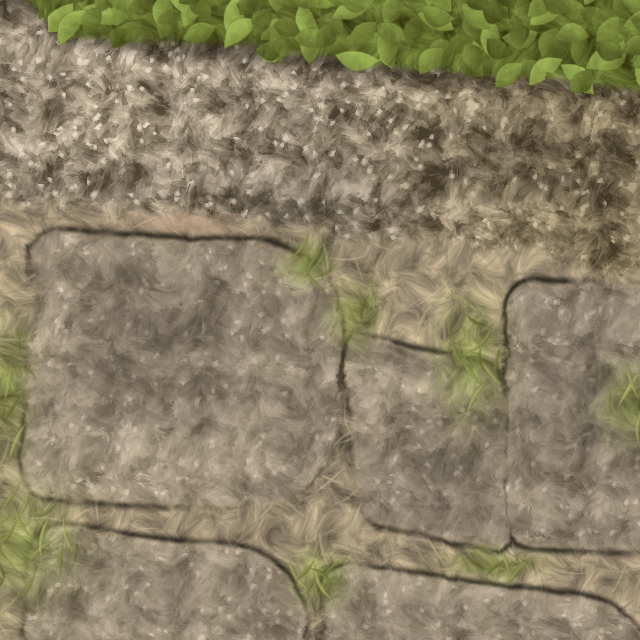
This texture is drawn by a Shadertoy shader. Its source:

```glsl
// Weathered paving stones below a rough kerb, with grassy joints and a leafy top edge.
#define LEAF_SCALE 23.0
#define BLADE_SCALE 28.0
#define STRAW_SCALE 24.0
#define MOTTLE_SCALE 30.0
#define GRAIN_SCALE 90.0
#define SEAM_WIDTH 0.006
#define STONE_DARK vec3(0.39, 0.35, 0.285)
#define STONE_LIGHT vec3(0.75, 0.69, 0.60)
#define SOIL vec3(0.61, 0.55, 0.45)
#define STRAW vec3(0.77, 0.70, 0.58)
#define GREEN_DARK vec3(0.27, 0.29, 0.10)
#define GREEN_LIGHT vec3(0.58, 0.66, 0.31)
vec2 hash2(vec2 p) {
  return fract(sin(vec2(dot(p, vec2(127.1, 311.7)), dot(p, vec2(269.5, 183.3)))) * 43758.5);
}
mat2 turn(float a) { return mat2(cos(a), -sin(a), sin(a), cos(a)); }
// Layered, self-warped sines, roughly -1 to 1
float sines(vec2 p) {
  float sum = 0.0, amp = 0.5;
  for (int i = 0; i < 5; i++) {
    p = turn(0.65) * p + 0.65 * sin(p.yx + float(i) * 1.7);
    sum += amp * sin(p.x) * cos(p.y);
    p *= 1.85;
    amp *= 0.7;
  }
  return sum;
}
// Cellular noise: nearest distance and that cell's random value
vec2 cells(vec2 p) {
  vec2 best = vec2(9.0, 0.0);
  for (int k = 0; k < 9; k++) {
    vec2 c = floor(p) + vec2(k % 3 - 1, k / 3 - 1);
    float d = length(p - c - hash2(c));
    if (d < best.x) best = vec2(d, hash2(c + 7.3).x);
  }
  return best;
}
// Scattered pointed slivers: coverage, tone, centre
vec4 scatter(vec2 p, float len, float wid, float heading, float spread) {
  vec4 hit = vec4(0.0);
  for (int n = 0; n < 9; n++) {
    vec2 c = floor(p) + vec2(n % 3 - 1, n / 3 - 1), h = hash2(c), k = hash2(c + 3.7);
    vec2 q = turn(heading + (k.x - 0.5) * spread) * (p - c - h);
    float t = q.x / (len * (0.6 + 0.4 * k.y));
    q.y += (h.x - 0.5) * 0.5 * len * t * t;
    float m = smoothstep(-0.05, 0.05, wid * (1.0 - t * t) - abs(q.y));
    hit.xy = mix(hit.xy, vec2(1.0, k.y + 0.3 * clamp(q.y / wid, -1.0, 1.0)), m);
    if (m > 0.02) hit.zw = c + h;
  }
  return hit;
}
// Rounded slab with sloping sides; right corners may be rounder
float slab(vec2 p, vec2 centre, vec2 halfSize, vec2 shear, vec2 radii) {
  vec2 q = p - centre;
  q += shear * q.yx;
  float r = mix(radii.x, radii.y, smoothstep(-0.1, 0.1, q.x));
  vec2 e = abs(q) - halfSize + r;
  return length(max(e, 0.0)) + min(max(e.x, e.y), 0.0) - r;
}
float paving(vec2 p) {
  float d = slab(p, vec2(0.288, 0.421), vec2(0.243, 0.208), vec2(-0.03, 0.05), vec2(0.04, 0.14));
  d = min(d, slab(p, vec2(0.67, 0.31), vec2(0.118, 0.142), vec2(0.06, 0.22), vec2(0.03)));
  d = min(d, slab(p, vec2(0.925, 0.35), vec2(0.13, 0.205), vec2(0.0, 0.08), vec2(0.04)));
  d = min(d, slab(p, vec2(0.26, 0.015), vec2(0.215, 0.142), vec2(0.0, 0.12), vec2(0.07, 0.1)));
  return min(d, slab(p, vec2(0.76, -0.06), vec2(0.25, 0.148), vec2(0.0, 0.12), vec2(0.04, 0.1)));
}
float blob(vec2 p, vec4 b) {
  vec2 q = (p - b.xy) / b.zw;
  return exp(-dot(q, q));
}
// Where grass grows: centre and radii of each tuft
float grassField(vec2 p) {
  vec4 tufts[8] = vec4[8](vec4(0.01, 0.39, 0.033, 0.10), vec4(0.03, 0.15, 0.08, 0.08),
    vec4(0.555, 0.51, 0.036, 0.045), vec4(0.735, 0.44, 0.045, 0.085),
    vec4(0.985, 0.37, 0.036, 0.05), vec4(0.77, 0.12, 0.07, 0.02),
    vec4(0.50, 0.10, 0.04, 0.04), vec4(0.48, 0.59, 0.035, 0.03));
  float g = 0.0;
  for (int i = 0; i < 8; i++) g = max(g, blob(p, tufts[i]));
  return g;
}
// Broad stains (first five) and bleached patches (the rest)
float weathering(vec2 p) {
  vec4 patches[10] = vec4[10](vec4(0.24, 0.47, 0.14, 0.11), vec4(0.9, 0.37, 0.12, 0.14),
    vec4(0.68, 0.26, 0.08, 0.08), vec4(0.93, 0.74, 0.22, 0.12), vec4(0.5, 0.68, 0.13, 0.06),
    vec4(0.18, 0.24, 0.2, 0.05), vec4(0.06, 0.5, 0.05, 0.12), vec4(0.59, 0.34, 0.035, 0.06),
    vec4(0.18, 0.83, 0.16, 0.08), vec4(0.79, 0.64, 0.06, 0.03));
  float w = 0.0;
  for (int i = 0; i < 10; i++) w += (i < 5 ? -0.17 : 0.13) * blob(p, patches[i]);
  return w;
}
void mainImage(out vec4 fragColor, in vec2 fragCoord) {
  vec2 p = fragCoord / iResolution.xy;
  float mottle = sines(p * MOTTLE_SCALE), broad = sines(p * 9.0 + 4.0), curl = sines(p * 60.0 + 11.0);
  vec2 grain = cells(p * GRAIN_SCALE + 0.6 * mottle), lump = cells(p * 42.0 + 0.8 * curl);
  float fleck = smoothstep(0.5, 0.15, grain.x) * step(0.92, grain.y);
  // Joint soil with dry straw
  vec3 col = SOIL * (1.0 + 0.36 * curl + 0.14 * broad);
  col = mix(col, vec3(0.78, 0.65, 0.54), 0.65 * blob(p, vec4(0.31, 0.665, 0.12, 0.035)));
  vec4 straw = scatter(p * STRAW_SCALE, 0.95, 0.06, 0.3, 3.6);
  col = mix(col, STRAW * (0.7 + 0.35 * straw.y), 0.6 * straw.x);
  // Paving stones with broken seams
  float d = paving(p + 0.008 * vec2(mottle, broad));
  col *= 1.0 - exp(-pow((d - 0.005) / SEAM_WIDTH, 2.0)) * clamp(0.36 + 0.6 * broad + 0.3 * mottle, 0.05, 0.65);
  float tone = 0.54 + 0.3 * mottle + 0.3 * curl + 0.22 * (lump.y - 0.5) + 0.2 * (grain.y - 0.5);
  vec3 stone = mix(STONE_DARK, STONE_LIGHT, clamp(tone, -0.25, 1.2)) + 0.1 * fleck;
  col = mix(col, stone, smoothstep(0.006, -0.006, d));
  // Rough kerb with pale chips
  float kerbEdge = 0.69 - 0.11 * p.x + 0.025 * broad + 0.012 * mottle;
  float rough = 0.48 + 0.5 * curl + 0.32 * mottle + 0.3 * (lump.y - 0.5) + 0.35 * (grain.y - 0.5);
  vec3 kerb = mix(vec3(0.34, 0.30, 0.235), vec3(0.79, 0.73, 0.64), clamp(rough, -0.1, 1.1));
  kerb = mix(kerb, vec3(0.88, 0.84, 0.77), 0.7 * fleck);
  kerb *= mix(vec3(1.0), vec3(0.97, 0.95, 0.86), smoothstep(0.4, 1.0, p.x));
  col = mix(col, kerb, smoothstep(-0.02, 0.02, p.y - kerbEdge)) * (1.0 + weathering(p));
  // Grass tufts
  float grass = grassField(p + 0.012 * vec2(curl, mottle));
  col = mix(col, mix(GREEN_DARK, GREEN_LIGHT, 0.65 + 0.6 * curl), 0.65 * grass);
  vec4 blade = scatter(p * BLADE_SCALE, 0.95, 0.09, 1.6, 2.2);
  vec3 tint = mix(GREEN_DARK, vec3(0.70, 0.72, 0.42), clamp(0.25 + 0.7 * blade.y, 0.0, 1.0));
  col = mix(col, tint, 0.75 * blade.x * smoothstep(0.15, 0.5, grassField(blade.zw / BLADE_SCALE)));
  // Leaves over a shaded hedge foot
  float corner = 0.05 * smoothstep(0.1, 0.04, p.x);
  float hedge = p.y - 0.957 + 0.1 * p.x - 0.012 * broad - corner;
  col *= 1.0 - 0.3 * exp(-pow(hedge / 0.016, 2.0));
  col = mix(col, mix(GREEN_DARK, GREEN_LIGHT, 0.25 + 0.5 * curl), smoothstep(-0.005, 0.012, hedge));
  for (int i = 0; i < 2; i++) {
    vec4 leaf = scatter(p * LEAF_SCALE + float(i) * 9.37, 0.8, 0.36, 0.5, 3.0);
    vec2 root = (leaf.zw - float(i) * 9.37) / LEAF_SCALE;
    float kept = step(0.96 + corner, root.y + 0.1 * root.x);
    tint = mix(GREEN_DARK, GREEN_LIGHT, clamp(0.22 + 0.75 * leaf.y + 0.25 * curl, 0.0, 1.1));
    col = mix(col, tint, leaf.x * kept);
  }
  fragColor = vec4(clamp(col, 0.0, 1.0), 1.0);
}
```
